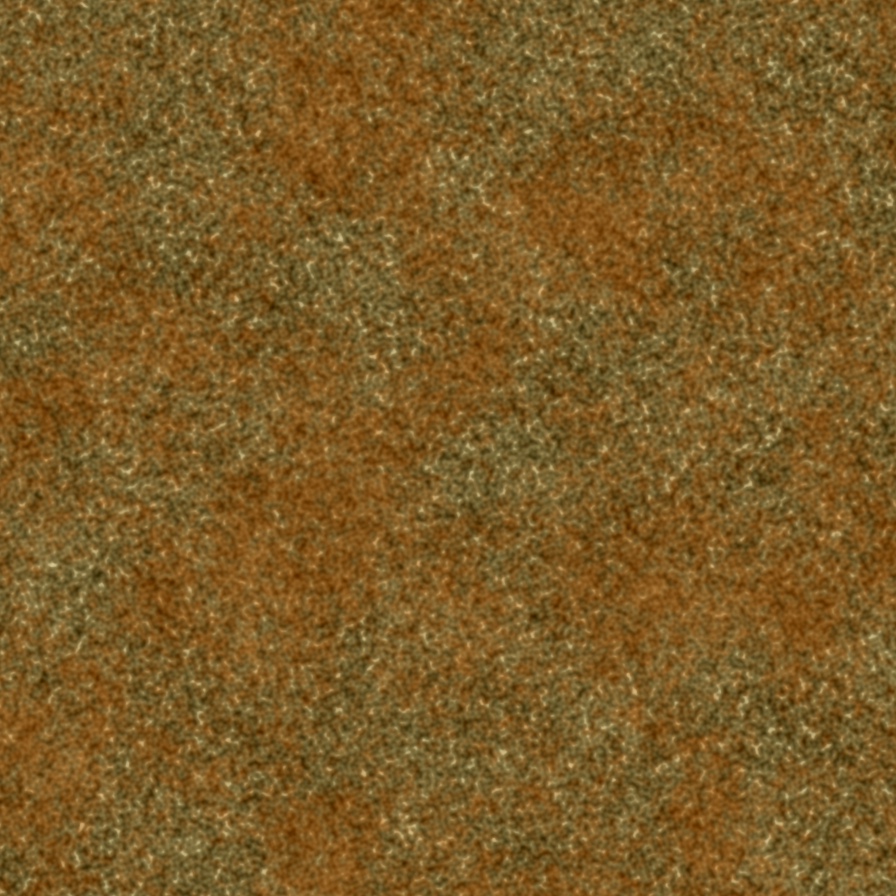
Write a Shadertoy shader that draws this texture.

```glsl
// Weathered rusty stone: fine ochre grain over soft orange and olive patches.
#define PATCH_SCALE 5.0
#define MOTTLE_SCALE 65.0
#define COARSE_SCALE 48.0
#define GRAIN_SCALE 98.0
#define FINE_SCALE 172.0
#define GRAIN_CONTRAST 0.32
#define FLECK_STRENGTH 0.13
#define RUST vec3(0.520, 0.325, 0.095)
#define OLIVE vec3(0.445, 0.385, 0.200)
#define GRAIN_TINT vec3(1.00, 0.97, 0.85)
#define FLECK_TINT vec3(0.85, 0.95, 1.00)

// Unit gradient from an integer hash of the lattice cell.
vec2 gradient(vec2 cell) {
    uvec2 q = uvec2(ivec2(cell)) * uvec2(1597u, 3813u);
    uint h = (q.x ^ (q.y << 8)) * 747796405u + 2891336453u;
    h = ((h >> ((h >> 28) + 4u)) ^ h) * 277803737u;
    h ^= h >> 16;
    float angle = float(h & 65535u) / 65536.0 * 6.28319;
    return vec2(cos(angle), sin(angle));
}

// Gradient noise, roughly -0.7 to 0.7.
float noise(vec2 p) {
    vec2 i = floor(p), f = p - i;
    vec2 u = f * f * f * (f * (f * 6.0 - 15.0) + 10.0);
    vec2 e = vec2(1.0, 0.0);
    float a = dot(gradient(i), f);
    float b = dot(gradient(i + e.xy), f - e.xy);
    float c = dot(gradient(i + e.yx), f - e.yx);
    float d = dot(gradient(i + e.xx), f - e.xx);
    return mix(mix(a, b, u.x), mix(c, d, u.x), u.y);
}

// Layered noise; each octave is turned to hide the lattice.
float fbm(vec2 p) {
    float sum = 0.0, amplitude = 0.8;
    for (int i = 0; i < 5; i++) {
        sum += amplitude * noise(p);
        p = mat2(1.6, 1.2, -1.2, 1.6) * p + 17.3;
        amplitude *= 0.8;
    }
    return sum;
}

void mainImage(out vec4 fragColor, in vec2 fragCoord) {
    vec2 uv = fragCoord / iResolution.y;
    vec2 turned = mat2(0.8, 0.6, -0.6, 0.8) * uv;
    vec2 tilted = mat2(0.92, -0.39, 0.39, 0.92) * uv;

    // Broad patches decide the hue; a finer layer mottles it.
    float patches = fbm(uv * PATCH_SCALE + 3.7);
    float mottle = noise(tilted * MOTTLE_SCALE + 41.0)
                 + 0.6 * noise(turned * MOTTLE_SCALE * 2.0 + 83.0);
    float olive = smoothstep(-0.9, 0.9, patches + 0.8 * mottle);
    vec3 color = mix(RUST, OLIVE, olive);

    // Grain of three sizes, a little softer on the rust.
    float grain = 0.30 * noise(tilted * COARSE_SCALE + 23.0)
                + 0.55 * noise(turned * GRAIN_SCALE)
                + 0.55 * noise(tilted * FINE_SCALE + 9.0);
    float roughness = mix(0.8, 1.15, smoothstep(-0.7, 0.6, patches));
    float shade = 0.065 * fbm(turned * 8.0 + 60.0);
    color += GRAIN_TINT * (grain * roughness * GRAIN_CONTRAST + shade);

    // Sparse pale mineral flecks.
    float fleck = smoothstep(0.22, 0.6, grain * roughness);
    color += FLECK_TINT * fleck * FLECK_STRENGTH;

    fragColor = vec4(clamp(color, 0.0, 1.0), 1.0);
}
```
